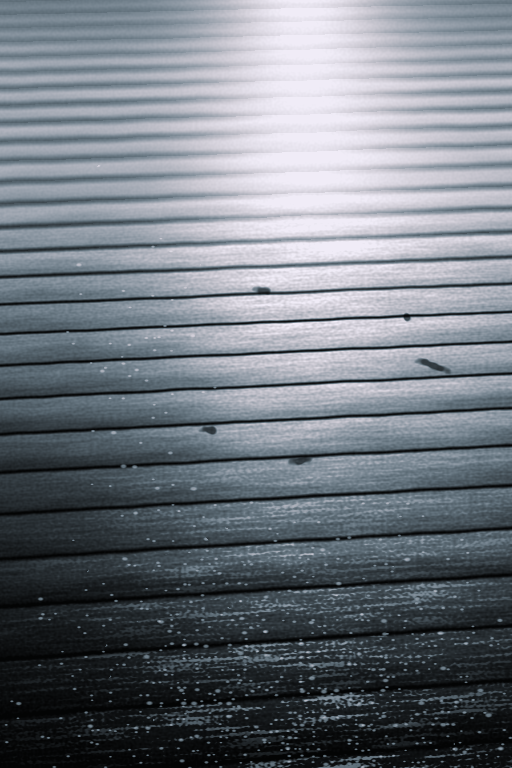
Give the GLSL for this texture, as a WebGL 2 fragment shader.

```glsl
#version 300 es
precision highp float;

uniform vec2 u_resolution;
out vec4 fragColor;

float hash1(vec2 p) {
  p = fract(p * vec2(0.1031, 0.1137));
  p += dot(p, p.yx + 33.33);
  return fract((p.x + p.y) * p.x * 17.31);
}

vec2 gradientAt(vec2 cell) {
  float angle = 6.2832 * hash1(cell + 19.7);
  return vec2(cos(angle), sin(angle));
}

// Gradient noise, roughly -0.7 to 0.7
float noise(vec2 p) {
  vec2 i = floor(p), f = fract(p);
  vec2 s = f * f * f * (f * (f * 6.0 - 15.0) + 10.0);
  vec2 e = vec2(1.0, 0.0);
  float a = dot(gradientAt(i), f);
  float b = dot(gradientAt(i + e.xy), f - e.xy);
  float c = dot(gradientAt(i + e.yx), f - e.yx);
  float d = dot(gradientAt(i + e.xx), f - e.xx);
  return mix(mix(a, b, s.x), mix(c, d, s.x), s.y);
}

float bell(float x, float width) {
  return exp(-x * x / (width * width));
}

// Soft light on the wet deck; v runs from the far edge to the near edge
float deckLight(float x, float v, float beam) {
  float centre = 0.91 * (1.0 - smoothstep(0.25, 1.05, v)) + 0.035;
  float left = mix(0.74, 0.32, smoothstep(0.05, 0.75, v));
  float right = mix(0.78, 0.62, smoothstep(0.1, 0.8, v));
  float side = mix(left, right, smoothstep(0.3, 0.9, x));
  float corner = 1.0 - 0.27 * (1.0 - smoothstep(0.0, 0.11, v)) * (1.0 - beam);
  return centre * mix(side, 1.0, beam) * corner;
}

// Dark gap, given the distance to its middle line
float gapMask(float dist, float width, float blur) {
  return 1.0 - smoothstep(max(width - blur, 0.0), width + blur, dist);
}

// Water drops, at most one in each cell
float drops(vec2 p, float cells, float density, float pixel) {
  vec2 q = p * cells, id = floor(q);
  vec2 centre = 0.3 + 0.4 * vec2(hash1(id + 3.1), hash1(id + 8.6));
  float radius = mix(0.08, 0.2, hash1(id + 5.4));
  float d = length((fract(q) - centre) * vec2(0.75, 1.2));
  float dot_ = 1.0 - smoothstep(radius * 0.4, radius + pixel * cells, d);
  return dot_ * step(1.0 - density, hash1(id + 41.0));
}

// Dark knot with a ragged outline
float knot(vec2 p, vec2 centre, vec2 size, float slant) {
  vec2 d = p - centre;
  d.y -= slant * d.x;
  float ragged = 0.5 * noise(p * 110.0);
  return 1.0 - smoothstep(0.55, 1.15, length(d / size) + ragged);
}

vec3 coolTone(float l) {
  vec3 tint = mix(vec3(0.88, 1.03, 1.13), vec3(1.0, 0.985, 1.03), smoothstep(0.35, 0.85, l));
  return l * tint;
}

void main() {
  vec2 uv = gl_FragCoord.xy / u_resolution;
  float pixel = 1.0 / u_resolution.y;
  float x = uv.x, v = 1.0 - uv.y;
  vec2 p = vec2(x * u_resolution.x / u_resolution.y, v);

  // Boards in perspective, slightly tilted
  float row = v + (x - 0.5) * (0.0143 + 0.036 * v) + 0.0012 * noise(vec2(x * 14.0, v * 9.0));
  float depth = row + 0.7826;
  float boards = 33.127 - 37.44 / depth;
  float id = floor(boards), f = fract(boards);
  float boardHeight = depth * depth / 37.44;
  float seed = hash1(vec2(id + 60.0, 7.0));
  float focus = smoothstep(0.2, 0.42, v);
  float near = smoothstep(0.5, 0.95, v);

  // Light, with each board falling off toward its near edge
  float beam = bell(x - 0.59 - 0.04 * v, 0.2 + 0.24 * v);
  float light = deckLight(x, v, beam);
  float wave = noise(vec2(x * 5.0 + seed * 30.0, boards * 2.0));
  float falloff = smoothstep(0.25, 0.95, f + 0.35 * wave);
  float amount = mix(0.1, 0.62, smoothstep(0.15, 0.85, v)) * (0.6 + 0.7 * seed);
  light *= 1.0 + amount * (0.28 - falloff) * mix(1.0, 0.6, beam * (1.0 - near));
  light *= 1.0 + 0.12 * (seed - 0.5) * (1.0 - 0.8 * beam);

  // Wood grain and wet speckle
  float streak = noise(vec2(x * 7.0 + seed * 40.0, row * 210.0));
  float fine = noise(vec2(x * 22.0, row * 330.0 + seed * 9.0));
  float speckle = noise(p * vec2(190.0, 300.0));
  float texture_ = 0.2 * streak + 0.14 * fine + 0.2 * speckle;
  light *= 1.0 + texture_ * focus * mix(0.7, 2.0, near);
  float sheen = smoothstep(0.05, 0.5, streak + 0.6 * speckle + 0.35 * wave);
  light += 0.38 * sheen * near * beam * (1.0 - 0.75 * falloff);

  // Knots
  vec4 knots[5] = vec4[5](vec4(0.341, 0.378, 0.011, 0.1), vec4(0.563, 0.476, 0.025, 0.35),
    vec4(0.391, 0.600, 0.014, -0.1), vec4(0.272, 0.560, 0.012, 0.1), vec4(0.530, 0.413, 0.006, 0.2));
  for (int i = 0; i < 5; i++) {
    vec4 k = knots[i];
    light *= 1.0 - 0.65 * knot(p, k.xy, vec2(k.z, 0.0055), k.w);
  }

  // Gaps, blurred and washed out in the distance
  float dist = min(f, 1.0 - f) * boardHeight;
  float blur = mix(0.007, 0.0014, focus) + 0.0015 * near + pixel * 0.5;
  float width = mix(0.0012, 0.0023, smoothstep(0.3, 0.8, v)) * (1.0 + 0.5 * noise(vec2(x * 40.0, id)));
  float strength = mix(0.28 * smoothstep(0.0, 0.15, v) + 0.12, 0.93, focus);
  strength *= 1.0 - beam * (1.0 - smoothstep(0.2, 0.42, v));
  light *= 1.0 - strength * gapMask(dist, width, blur);

  // Scattered drops along the beam and a fainter trail on its left
  float trail = bell(x - 0.27 - 0.1 * near, 0.11) * smoothstep(0.15, 0.5, v);
  float density = 0.07 * trail + 0.28 * near * near * beam;
  for (int i = 0; i < 2; i++) {
    float cells = 65.0 + 60.0 * float(i);
    light += 0.42 * drops(p + float(i) * 3.7, cells, density, pixel) * (1.0 - light);
  }

  // Film grain
  light += 0.025 * noise(p * 260.0 + 50.0);
  fragColor = vec4(coolTone(clamp(light, 0.015, 0.94)), 1.0);
}
```
